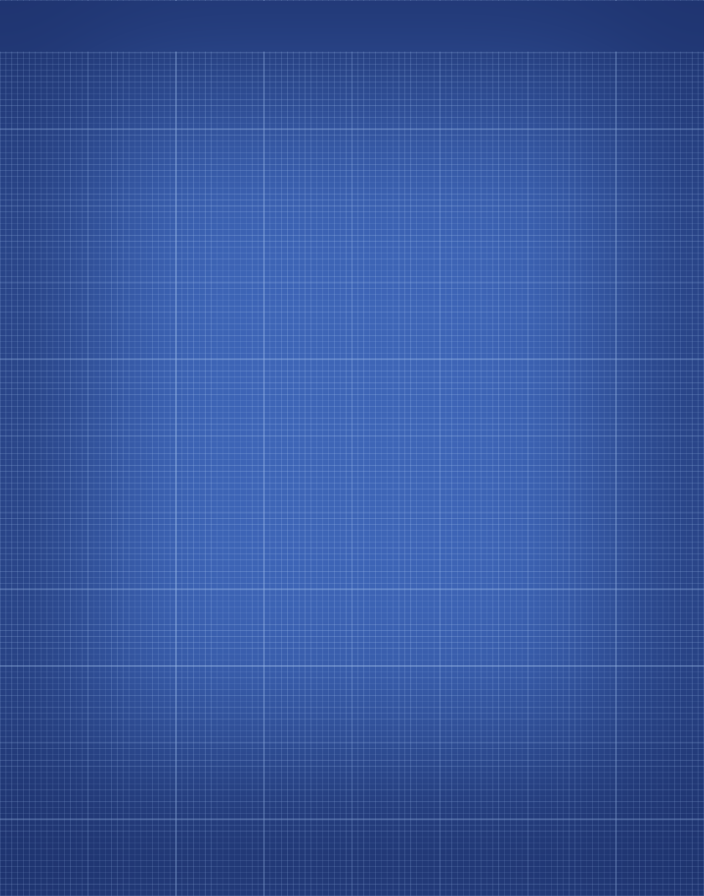
This pattern is drawn by a Shadertoy shader. Its source:

```glsl
// Blueprint graph paper: a ruled grid under a plain header band, lit by a
// soft central glow. Lines are box-filtered bars with per-line strengths;
// the glow is built from cosines so that it wraps on both axes.

#define CELLS vec2(8.0, 11.0)      // major cells across and down
#define SUBDIV vec2(15.0, 13.0)    // fine divisions per major cell
#define GRID_TOP 0.9414            // height where the header band begins
#define MAJOR_WIDTH 0.0026         // line widths, in canvas widths
#define MINOR_WIDTH 0.0013
#define MAJOR_ALPHA vec2(0.21, 0.42) // faint and strong major lines
#define MINOR_ALPHA vec2(0.10, 0.30) // range of the fine lines
#define GLOW_CENTER vec2(0.5, 0.53)
#define GLOW_FLOOR vec2(0.38, 0.14)  // light left at the sides and ends
#define DARK_BLUE vec3(0.115, 0.195, 0.425)
#define LIGHT_BLUE vec3(0.242, 0.395, 0.715)
#define LINE_BLUE vec3(0.62, 0.74, 0.92)

const float TAU = 6.2831853;

float hash(float n) {
    return fract(sin(n * 12.9898 + 4.137) * 43758.5453);
}

// Share of a pixel covered by a bar of the given width at distance d
float coverage(float d, float width, float pixel) {
    float right = min(d + 0.5 * pixel, 0.5 * width);
    float left = max(d - 0.5 * pixel, -0.5 * width);
    return clamp((right - left) / pixel, 0.0, 1.0);
}

// Coverage of the nearest of count evenly spaced lines; returns its wrapped index
float ruling(float t, float count, float width, float pixel, out float index) {
    float nearest = floor(t * count + 0.5);
    index = mod(nearest, count);
    return coverage(t - nearest / count, width, pixel);
}

// Major and fine lines along one axis; set bits of strongLines mark strong majors
float axisLines(float t, float cells, float subdiv, int strongLines,
                float unit, float pixel, float seed) {
    float index;
    float minor = ruling(t, cells * subdiv, MINOR_WIDTH * unit, pixel, index);
    minor *= mix(MINOR_ALPHA.x, MINOR_ALPHA.y, hash(index + seed));

    float major = ruling(t, cells, MAJOR_WIDTH * unit, pixel, index);
    bool strong = ((strongLines >> int(index)) & 1) == 1;
    major *= strong ? MAJOR_ALPHA.y : MAJOR_ALPHA.x;
    major *= mix(0.85, 1.1, hash(index + seed + 31.0));
    return max(minor, major);
}

// Broad periodic glow, flat in the middle and dark towards the corners
float glow(vec2 uv) {
    vec2 wave = 0.5 + 0.5 * cos(TAU * (uv - GLOW_CENTER));
    vec2 rest = 1.0 - wave;
    vec2 light = mix(GLOW_FLOOR, vec2(1.0), 1.0 - rest * rest * rest);
    return light.x * light.y;
}

void mainImage(out vec4 fragColor, in vec2 fragCoord) {
    vec2 uv = fragCoord / iResolution.xy;
    vec2 pixel = 1.0 / iResolution.xy;
    float aspect = iResolution.x / iResolution.y;

    // Upper half of the header belongs to the bottom line of the next tile
    float y = uv.y > 0.5 * (1.0 + GRID_TOP) ? uv.y - 1.0 : uv.y;
    vec2 grid = vec2(uv.x, y / GRID_TOP);

    // Ruled lines, clipped to the grid including its border lines
    float columns = axisLines(grid.x, CELLS.x, SUBDIV.x, 0x8C,
                              1.0, pixel.x, 7.0);
    float rows = axisLines(grid.y, CELLS.y, SUBDIV.y, 0x49A,
                           aspect / GRID_TOP, pixel.y / GRID_TOP, 211.0);
    float inside = coverage(y - 0.5 * GRID_TOP,
                            GRID_TOP + MAJOR_WIDTH * aspect, pixel.y);
    float ink = 1.0 - (1.0 - columns) * (1.0 - rows);

    // Paper and ink; lines dim a little where the paper is dark
    float light = glow(uv);
    vec3 color = mix(DARK_BLUE, LIGHT_BLUE, light);
    color = mix(color, LINE_BLUE, ink * inside * mix(0.7, 1.0, light));
    fragColor = vec4(color, 1.0);
}
```
